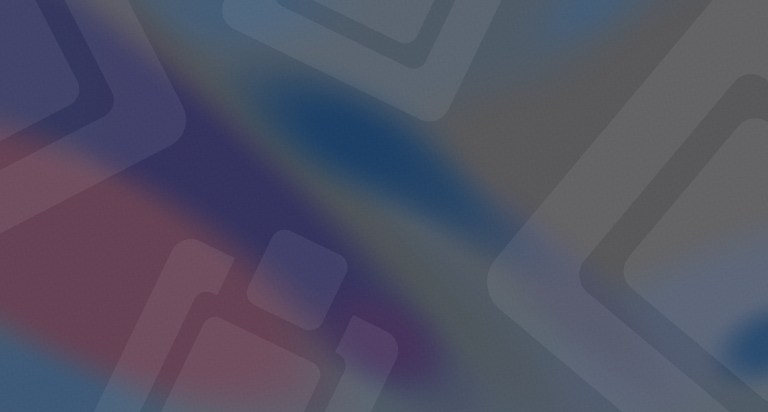
Reproduce this background procedurally as a Shadertoy shader.

```glsl
const float HALF_SIZE = 0.3025;
const float VEIL_OPACITY = 0.062;
const float GRAIN_STRENGTH = 0.003;

// Local frame: x runs along the angle, y runs clockwise from it
vec2 toFrame(vec2 p, vec2 origin, float angle) {
    vec2 axis = vec2(cos(angle), sin(angle));
    vec2 d = p - origin;
    return vec2(dot(d, axis), dot(d, vec2(axis.y, -axis.x)));
}

float roundedBox(vec2 p, vec2 halfSize, float radius) {
    vec2 d = abs(p) - halfSize + radius;
    return length(max(d, 0.0)) + min(max(d.x, d.y), 0.0) - radius;
}

float coverage(float dist, float blur) {
    return 1.0 - smoothstep(-blur, blur, dist);
}

// Blends a soft-edged ellipse of colour over the base
vec3 glow(vec3 base, vec3 tint, vec2 p, vec2 center, vec2 radii, float angle, float softness) {
    float dist = length(toFrame(p, center, angle) / radii);
    return mix(base, tint, coverage(dist - 1.0, softness));
}

// Square frame around a smaller square, anchored at one corner
float nestedSquares(vec2 q, float blur) {
    vec2 c = q - HALF_SIZE;
    float outer = coverage(roundedBox(c, vec2(HALF_SIZE), 0.052), blur);
    float hole = coverage(roundedBox(c, vec2(0.202), 0.033), blur);
    float inner = coverage(roundedBox(c, vec2(0.156), 0.032), blur);
    return outer * (1.0 - hole) + inner;
}

float emblem(vec2 p, vec2 corner, float angle, float scale, float blur) {
    return nestedSquares(toFrame(p, corner, angle) / scale, blur / scale);
}

// The same emblem with one side opened around a loose tile
float openEmblem(vec2 p, vec2 corner, float angle, float blur) {
    vec2 q = toFrame(p, corner, angle);
    float gap = coverage(roundedBox(q - vec2(0.305, 0.0), vec2(0.159, 0.102), 0.0), blur);
    float tile = coverage(roundedBox(q - vec2(0.305, -0.018), vec2(0.1), 0.034), blur);
    return max(nestedSquares(q, blur) * (1.0 - gap), tile);
}

// Faint weave of layered sines
float grain(vec2 p) {
    float sum = 0.0;
    for (int i = 1; i <= 3; i++) {
        vec2 q = toFrame(p, vec2(0.0), 1.3 * float(i)) * (190.0 + 110.0 * float(i));
        sum += sin(q.x + 2.0 * sin(q.y * 0.37)) * sin(q.y);
    }
    return sum;
}

vec3 backdrop(vec2 p) {
    vec3 slate = vec3(0.31, 0.355, 0.405);
    vec3 warmGrey = vec3(0.347, 0.343, 0.35);
    vec3 olive = vec3(0.305, 0.33, 0.35);
    vec3 mauve = vec3(0.315, 0.305, 0.35);
    vec3 skyBlue = vec3(0.27, 0.365, 0.47);
    vec3 mistBlue = vec3(0.32, 0.36, 0.44);
    vec3 deepBlue = vec3(0.115, 0.25, 0.40);
    vec3 steelBlue = vec3(0.18, 0.285, 0.405);
    vec3 dusk = vec3(0.305, 0.32, 0.40);
    vec3 indigo = vec3(0.208, 0.203, 0.37);
    vec3 navy = vec3(0.208, 0.22, 0.37);
    vec3 plum = vec3(0.275, 0.20, 0.36);
    vec3 rose = vec3(0.395, 0.257, 0.33);

    // Grey and pale blue fields
    vec3 color = slate;
    color = glow(color, skyBlue, p, vec2(0.585, 0.99), vec2(0.19, 0.09), 0.0, 0.8);
    color = glow(color, skyBlue, p, vec2(1.45, 0.98), vec2(0.12, 0.07), 0.4, 0.9);
    color = glow(color, warmGrey, p, vec2(1.756, 0.707), vec2(0.634, 0.33), 0.52, 0.3);
    color = glow(color, warmGrey, p, vec2(1.27, 0.634), vec2(0.24, 0.15), 0.0, 0.6);
    color = glow(color, mistBlue, p, vec2(1.68, 0.207), vec2(0.36, 0.14), 0.52, 0.6);
    color = glow(color, dusk, p, vec2(1.378, 0.293), vec2(0.30, 0.075), -0.8, 0.7);
    color = glow(color, olive, p, vec2(0.756, 0.524), vec2(0.63, 0.09), -0.73, 0.6);
    color = glow(color, mauve, p, vec2(0.39, 0.81), vec2(0.32, 0.07), -0.85, 0.8);

    // Deep blue pools
    color = glow(color, steelBlue, p, vec2(1.06, 0.53), vec2(0.21, 0.058), -0.61, 0.9);
    color = glow(color, deepBlue, p, vec2(0.85, 0.665), vec2(0.235, 0.095), -0.47, 0.75);
    color = glow(color, deepBlue, p, vec2(1.87, 0.165), vec2(0.11, 0.07), 0.4, 0.7);

    // Indigo sweep and rose field
    color = glow(color, indigo, p, vec2(0.405, 0.627), vec2(0.82, 0.157), -0.70, 0.34);
    color = glow(color, navy, p, vec2(0.0, 0.79), vec2(0.25, 0.25), 0.0, 0.35);
    color = glow(color, plum, p, vec2(0.925, 0.18), vec2(0.13, 0.08), -0.5, 0.7);
    color = glow(color, steelBlue + 0.06, p, vec2(0.07, 0.05), vec2(0.30, 0.13), -0.2, 0.7);
    return glow(color, rose, p, vec2(0.195, 0.37), vec2(0.64, 0.226), -0.48, 0.27);
}

void mainImage(out vec4 fragColor, in vec2 fragCoord) {
    vec2 p = fragCoord / iResolution.y;
    float blur = 0.55 / iResolution.y;

    // Translucent emblems
    float veil = emblem(p, vec2(0.476, 0.679), 3.618, 1.36, blur);
    veil = max(veil, emblem(p, vec2(1.066, 0.688), 2.69, 1.0, blur));
    veil = max(veil, emblem(p, vec2(1.147, 0.305), 0.873, 1.67, blur));
    veil = max(veil, openEmblem(p, vec2(0.439, 0.437), -0.45, blur));

    vec3 color = mix(backdrop(p), vec3(1.0), veil * VEIL_OPACITY);
    fragColor = vec4(color + GRAIN_STRENGTH * grain(p), 1.0);
}
```
